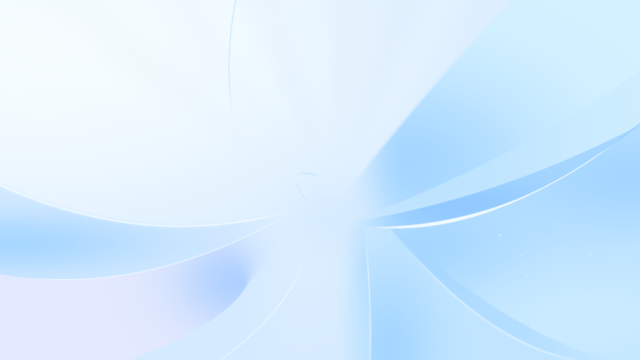
Write a WebGL 1 fragment shader that draws this background.

```glsl
precision highp float;
uniform vec2 u_resolution;

// Lengths are in canvas heights
const float ASPECT = 1.7778;
const vec2 HUB = vec2(.926, .41);
const vec3 WHITE = vec3(.965, .99, 1.);
const vec3 HAZE = vec3(.835, .917, 1.);
const vec3 PALE_SKY = vec3(.83, .945, 1.);
const vec3 SKY = vec3(.76, .9, 1.);
const vec3 BLUE = vec3(.65, .84, 1.);
const vec3 DEEP_BLUE = vec3(.57, .79, 1.);
const vec3 LAVENDER = vec3(.89, .915, .995);
const vec3 PERIWINKLE = vec3(.69, .82, 1.);
const float RAY_STRENGTH = .025;
const float LINE_FADE = .13;
const float SPARK_CELL = .065;
const float SPARK_SIZE = .0028;

vec2 p;
vec3 color;

vec2 hash2(vec2 v) {
  vec2 k = vec2(dot(v, vec2(127.1, 311.7)), dot(v, vec2(269.5, 183.3)));
  return fract(sin(k) * 4375.85);
}

float gradientNoise(float x) {
  float i = floor(x), f = x - i;
  vec2 slope = vec2(hash2(vec2(i)).x, hash2(vec2(i + 1.)).x) * 2. - 1.;
  return mix(slope.x * f, slope.y * (f - 1.), f * f * (3. - 2. * f));
}

// Signed distance above the parabola through three points
float curve(vec2 v, vec3 x, vec3 y) {
  float s = (y.y - y.x) / (x.y - x.x);
  float bend = ((y.z - y.y) / (x.z - x.y) - s) / (x.z - x.x);
  float height = y.x + (v.x - x.x) * (s + bend * (v.x - x.y));
  float slope = s + bend * (2. * v.x - x.x - x.y);
  return (v.y - height) / sqrt(1. + slope * slope);
}

float glow(float x, float y, float rx, float ry) {
  vec2 q = (p - vec2(x, y)) / vec2(rx, ry);
  return exp(-dot(q, q));
}

float above(float d, float soft) {
  return smoothstep(-soft, soft, d);
}

float below(float d) {
  return above(-d, max(1. / u_resolution.y, .0015));
}

float stroke(float d, float halfWidth) {
  return above(halfWidth - abs(d), 1. / u_resolution.y);
}

// Stroke that fades at both ends of a range
float trace(float d, float halfWidth, float t, float lo, float hi) {
  float fade = min(LINE_FADE, .4 * (hi - lo));
  return stroke(d, halfWidth) * smoothstep(lo, lo + fade, t) * smoothstep(hi, hi - fade, t);
}

void paint(vec3 tint, float amount) {
  color = mix(color, tint, amount);
}

void main() {
  p = gl_FragCoord.xy / u_resolution * vec2(ASPECT, 1.);
  float fromHub = smoothstep(.93, 1.12, p.x);

  // Boundary curves
  float ray = curve(p, vec3(1.019, 1.204, 1.424), vec3(.537, .762, 1.));
  float bandTop = curve(p, vec3(1.019, 1.481, 1.778), vec3(.403, .618, .803));
  float bandBase = curve(p, vec3(.995, 1.389, 1.778), vec3(.387, .486, .653));
  float arc = curve(p, vec3(1.019, 1.389, 1.778), vec3(.37, .426, .657));
  float petal = curve(p, vec3(1.093, 1.25, 1.597), vec3(.356, .19, 0.));
  float petalRim = curve(p, vec3(1.111, 1.343, 1.69), vec3(.352, .167, 0.));
  float stem = curve(p.yx, vec3(0., .213, .363), vec3(1.028, 1.025, 1.012));
  float leftTop = curve(p, vec3(0., .37, .81), vec3(.486, .38, .414));
  float leftBase = curve(p, vec3(0., .417, .81), vec3(.238, .25, .41));
  float fold = curve(p.yx, vec3(0., .2, .294), vec3(.359, .681, .694));
  float thread = curve(p.yx, vec3(0., .185, .306), vec3(.613, .799, .852));

  // Pale ground with faint rays
  vec2 q = p - HUB;
  color = mix(HAZE, WHITE, glow(.08, .88, 1.1, .6));
  color += RAY_STRENGTH * gradientNoise(atan(q.x, q.y) * 5.) * smoothstep(.1, .4, q.y);

  // Upper right sky and translucent band
  paint(mix(PALE_SKY, BLUE, glow(1.13, .54, .38, .26)), above(-ray, .008) * fromHub);
  paint(mix(SKY, PALE_SKY, .6 * smoothstep(1.3, 1.8, p.x)), .8 * below(bandTop) * fromHub);
  paint(mix(BLUE, DEEP_BLUE, glow(1.27, .43, .28, .08)), below(bandBase) * fromHub);

  // Lower right sweep and petal
  vec3 sweep = mix(SKY, BLUE, glow(1.16, .31, .3, .16));
  sweep = mix(sweep, BLUE, glow(1.75, .51, .4, .16));
  sweep = mix(sweep, PALE_SKY, .5 * glow(1.6, .12, .35, .14));
  paint(sweep, below(arc) * fromHub);
  vec3 base = mix(SKY, BLUE, glow(1.08, .03, .13, .22));
  paint(base, below(petal) * below(arc) * below(-stem));
  float rim = below(-petal) * below(petalRim) * step(1.093, p.x);
  paint(BLUE, .6 * rim * smoothstep(1.75, 1.4, p.x));

  // Left ribbon, lavender ground and fold
  vec3 ribbon = mix(HAZE, BLUE, .95 * glow(.03, .325, .42, .085));
  paint(ribbon, above(-leftTop, .012) * smoothstep(.85, .62, p.x));
  float foldSoft = mix(.003, .09, smoothstep(.2, .31, p.y));
  vec3 lilac = mix(LAVENDER, PERIWINKLE, glow(.66, .22, .17, .13));
  paint(lilac, below(leftBase) * above(-fold, foldSoft));
  paint(HAZE, .75 * glow(HUB.x, HUB.y - .02, .13, .1));

  // Highlight lines
  float arcWidth = mix(.0012, .005, glow(1.24, .39, .18, .18));
  paint(WHITE, .95 * trace(arc, arcWidth, p.x, 1., 1.75));
  paint(DEEP_BLUE, .6 * stroke(arc, .002) * smoothstep(1.65, 1.76, p.x));
  float lines = trace(leftTop, .0022, p.x, -.2, .83)
    + .8 * trace(leftBase, .0015, p.x, .05, .83)
    + .7 * trace(thread, .0018, p.y, -.1, .31)
    + .7 * trace(stem, .002, p.y, -.1, .37)
    + .5 * trace(petal, .003, p.x, 1.09, 1.65)
    + .4 * trace(ray, .0015, p.y, .53, .85);
  paint(WHITE, .75 * min(lines, 1.));

  // Fine blue hair and hook
  float hair = curve(p.yx, vec3(.688, .85, 1.), vec3(.644, .637, .655));
  float hookTop = curve(p, vec3(.819, .847, .894), vec3(.512, .519, .505));
  float hookSide = curve(p.yx, vec3(.428, .458, .505), vec3(.863, .84, .819));
  float ink = trace(hair, .0015, p.y, .66, 1.2)
    + trace(hookTop, .0015, p.x, .817, .9)
    + .7 * trace(hookSide, .0012, p.y, .42, .512);
  paint(BLUE, .45 * min(ink, 1.));

  // Scattered sparkles
  vec2 cell = floor(p / SPARK_CELL), seed = hash2(cell);
  vec2 spot = (cell + .2 + .6 * hash2(cell + 17.)) * SPARK_CELL;
  float spark = stroke(length(p - spot), SPARK_SIZE * mix(.4, 1., seed.y));
  paint(WHITE, step(.8, seed.x) * spark * glow(1.48, .38, .24, .14));
  gl_FragColor = vec4(color, 1.);
}
```
